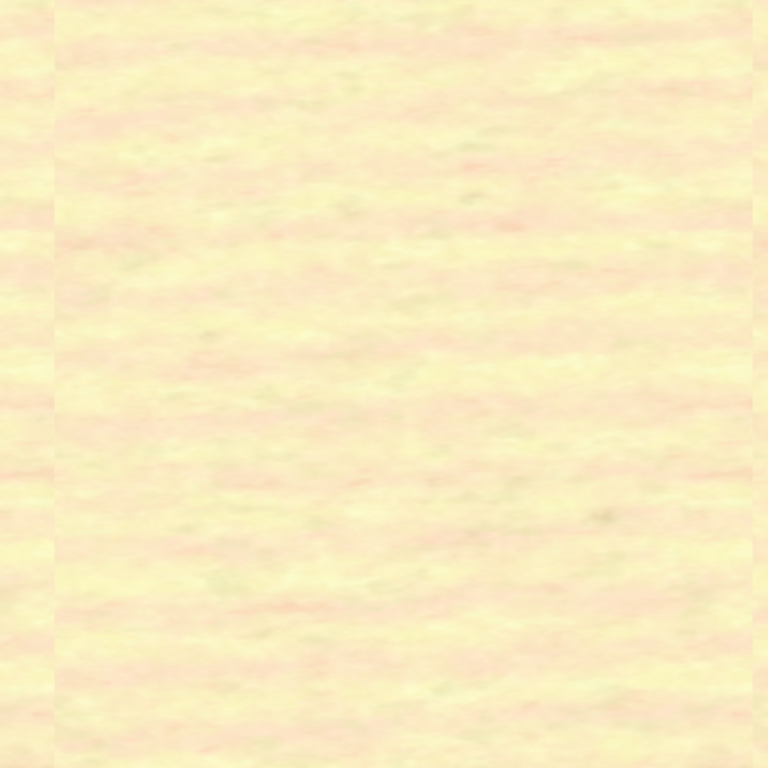
A three.js fragment shader for this texture:

```glsl
varying vec2 vUv;

const vec3 YELLOW = vec3(0.984, 0.965, 0.750);
const vec3 PEACH = vec3(0.988, 0.893, 0.770);
const vec3 ROSE = vec3(0.980, 0.845, 0.715);
const vec3 PALE = vec3(0.984, 0.988, 0.805);
const vec3 OLIVE = vec3(0.920, 0.895, 0.700);
const vec3 TAN = vec3(0.850, 0.780, 0.600);

const float BAND_COUNT = 12.4;
const float BAND_SLOPE = 0.043;
const float BAND_OFFSET = 0.44;
const float BAND_WOBBLE = 0.034;
const float BAND_STRENGTH = 0.30;
const float BROAD_STRENGTH = 0.75;
const float FINE_STRENGTH = 0.75;
const vec3 MOTTLE_STRENGTH = vec3(0.022, 0.038, 0.056);
const float TILE_LEFT = 0.071;
const float TILE_WIDTH = 0.909;
const float SEAM_SOFTNESS = 0.0015;
const int FLECK_COUNT = 14;
const vec2 FLECK_SIZE = vec2(0.020, 0.010);
const float TAU = 6.2831853;

float hash(vec2 p) {
  vec3 q = fract(vec3(p.xyx) * 0.1031);
  q += dot(q, q.yzx + 33.33);
  return fract((q.x + q.y) * q.z);
}

float noise(vec2 p) {
  vec2 cell = floor(p);
  vec2 f = fract(p);
  f = f * f * (3.0 - 2.0 * f);
  float low = mix(hash(cell), hash(cell + vec2(1.0, 0.0)), f.x);
  float high = mix(hash(cell + vec2(0.0, 1.0)), hash(cell + 1.0), f.x);
  return mix(low, high, f.y);
}

// Layered noise, centred on zero
float fibres(vec2 p) {
  float sum = 0.0;
  float weight = 0.5;
  for (int i = 0; i < 3; i++) {
    sum += weight * (noise(p) - 0.5);
    p = p * 1.9 + vec2(17.3, 41.7);
    weight *= 0.6;
  }
  return sum;
}

// Small elongated stains at random places
float flecks(vec2 p) {
  float stain = 0.0;
  for (int i = 0; i < FLECK_COUNT; i++) {
    float id = float(i) + 1.0;
    vec2 centre = vec2(hash(vec2(id, 3.0)) * TILE_WIDTH, hash(vec2(id, 11.0)));
    float size = mix(0.6, 1.1, hash(vec2(id, 23.0)));
    vec2 d = p - centre;
    d.y -= d.x * mix(-0.25, 0.35, hash(vec2(id, 31.0)));
    d /= FLECK_SIZE * size;
    stain += exp(-dot(d, d)) * mix(0.1, 0.45, hash(vec2(id, 47.0)));
  }
  return stain * (0.4 + 1.1 * noise(p * vec2(100.0, 150.0)));
}

vec3 wovenColour(vec2 p) {
  vec2 along = vec2(p.x, p.y - BAND_SLOPE * p.x) + 2.0;

  // Wavering horizontal bands, broken up by fibres
  float wobble = BAND_WOBBLE * fibres(along * vec2(5.0, 11.0));
  float height = along.y - 2.0 - BAND_OFFSET + wobble;
  float wave = cos(TAU * BAND_COUNT * height);
  float broad = fibres(along * vec2(8.0, 36.0) + 50.0);
  float fine = fibres(along * vec2(26.0, 76.0) + 90.0);
  float band = 0.51 + BAND_STRENGTH * wave + BROAD_STRENGTH * broad + FINE_STRENGTH * fine;
  band = clamp(band, 0.0, 1.0);
  vec3 colour = mix(YELLOW, PEACH, band);

  // Rosy cores and pale gaps between the bands
  float streak = fibres(along * vec2(20.0, 62.0) + 130.0);
  colour = mix(colour, ROSE, 0.8 * band * smoothstep(0.06, 0.40, streak));
  colour = mix(colour, PALE, 0.8 * (1.0 - band) * smoothstep(0.0, 0.34, -streak));

  // Olive shadows, soft mottling and stains
  float shadow = fibres(along * vec2(18.0, 46.0) + 170.0);
  colour = mix(colour, OLIVE, 0.6 * smoothstep(0.06, 0.42, shadow));
  float mottle = fibres(p * vec2(52.0, 84.0) + 210.0);
  colour += mottle * MOTTLE_STRENGTH;
  return mix(colour, TAN, clamp(flecks(p), 0.0, 0.6));
}

void main() {
  // Join neighbouring tiles at soft vertical seams
  float x = vUv.x - TILE_LEFT;
  float seam = floor(x / TILE_WIDTH + 0.5);
  float fromSeam = x - seam * TILE_WIDTH;
  vec3 leftSide = wovenColour(vec2(fromSeam + TILE_WIDTH, vUv.y));
  vec3 rightSide = wovenColour(vec2(fromSeam, vUv.y));
  float side = smoothstep(-SEAM_SOFTNESS, SEAM_SOFTNESS, fromSeam);
  gl_FragColor = vec4(clamp(mix(leftSide, rightSide, side), 0.0, 1.0), 1.0);
}
```
